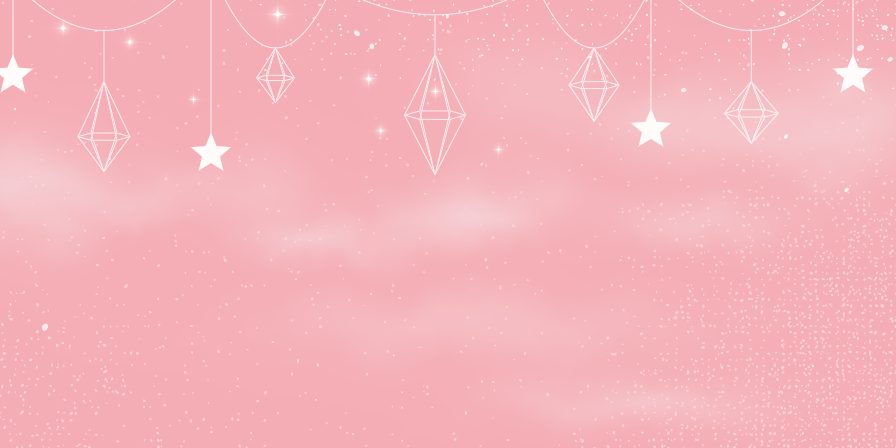
Write a Shadertoy shader that draws this background.

```glsl
// A pink sky with soft clouds, pale confetti and a garland of wire gems and stars.
// Clouds are noise-warped Gaussian blobs, confetti is a jittered grid with varying
// density, and the ornaments are distance fields hung from parabolic strings.

const vec3 SKY = vec3(0.960, 0.680, 0.708);
const vec3 CLOUD = vec3(0.960, 0.825, 0.842);
const vec3 CONFETTI = vec3(0.985, 0.835, 0.845);
const vec3 WHITE = vec3(1.0, 0.985, 0.985);
const float LINE_HALF = 0.0011;
const float STAR_RADIUS = 0.047;

// Positions are in canvas heights: x from the left, y as depth below the top.
// Blobs: centre, radii
const int BLOBS = 12;
const vec4 BLOB[BLOBS] = vec4[](
    vec4(0.05, 0.43, 0.16, 0.11), vec4(0.31, 0.44, 0.28, 0.06),
    vec4(0.61, 0.40, 0.11, 0.08), vec4(0.70, 0.54, 0.14, 0.05),
    vec4(1.08, 0.46, 0.15, 0.08), vec4(0.89, 0.49, 0.18, 0.05),
    vec4(1.17, 0.20, 0.16, 0.11), vec4(1.60, 0.28, 0.27, 0.09),
    vec4(1.90, 0.29, 0.18, 0.12), vec4(1.56, 0.50, 0.21, 0.055),
    vec4(1.05, 0.73, 0.42, 0.075), vec4(1.42, 0.89, 0.27, 0.05));
const float BLOB_OPACITY[BLOBS] = float[](
    0.75, 0.5, 0.3, 0.65, 0.75, 0.4, 0.35, 0.7, 0.6, 0.5, 0.45, 0.55);

// Gems: x, top, waist, bottom; strings: gem half width, sag, string half width
const int GEMS = 5;
const vec4 GEM[GEMS] = vec4[](
    vec4(0.232, 0.182, 0.305, 0.383), vec4(0.615, 0.107, 0.174, 0.229),
    vec4(0.971, 0.122, 0.257, 0.390), vec4(1.326, 0.107, 0.190, 0.271),
    vec4(1.677, 0.182, 0.253, 0.320));
const vec3 GEM_STRING[GEMS] = vec3[](
    vec3(0.058, 0.068, 0.159), vec3(0.042, 0.107, 0.112),
    vec3(0.068, 0.033, 0.160), vec3(0.056, 0.107, 0.112),
    vec3(0.060, 0.068, 0.161));
const vec2 STAR[4] = vec2[](
    vec2(0.029, 0.168), vec2(0.471, 0.343), vec2(1.453, 0.289), vec2(1.904, 0.168));

// Sparkles: centre, size
const int SPARKLES = 8;
const vec3 SPARKLE[SPARKLES] = vec3[](
    vec3(0.620, 0.032, 0.036), vec3(0.141, 0.063, 0.030), vec3(0.290, 0.094, 0.026),
    vec3(0.823, 0.176, 0.030), vec3(0.432, 0.222, 0.018), vec3(0.850, 0.292, 0.024),
    vec3(0.972, 0.204, 0.024), vec3(1.113, 0.334, 0.020));

float hash(vec2 p) {
    vec3 q = fract(vec3(p.xyx) * 0.1031);
    q += dot(q, q.yzx + 33.33);
    return fract((q.x + q.y) * q.z);
}

float noise(vec2 p) {
    vec2 i = floor(p), f = fract(p);
    f = f * f * (3.0 - 2.0 * f);
    return mix(mix(hash(i), hash(i + vec2(1, 0)), f.x),
               mix(hash(i + vec2(0, 1)), hash(i + vec2(1, 1)), f.x), f.y);
}

float fbm(vec2 p) {
    float sum = 0.0, weight = 0.53;
    for (int i = 0; i < 4; i++, weight *= 0.5) {
        sum += weight * noise(p);
        p = p * 2.03 + 17.0;
    }
    return sum;
}

float cover(float dist, float px) { return clamp(0.5 - dist / px, 0.0, 1.0); }

float segment(vec2 p, vec2 a, vec2 b) {
    vec2 pa = p - a, ba = b - a;
    return length(pa - ba * clamp(dot(pa, ba) / dot(ba, ba), 0.0, 1.0));
}

// Five-pointed star, point towards the top
float star(vec2 p, float radius) {
    float sector = 6.283185 / 5.0;
    float a = abs(mod(atan(p.x, -p.y) + 0.5 * sector, sector) - 0.5 * sector);
    vec2 q = length(p) * vec2(cos(a), sin(a)) - vec2(radius, 0.0);
    vec2 inner = 0.45 * radius * vec2(cos(0.5 * sector), sin(0.5 * sector));
    vec2 edge = normalize(inner - vec2(radius, 0.0));
    return dot(q, vec2(edge.y, -edge.x));
}

// Wire bipyramid on a flattened hexagonal waist
float gemWire(vec2 p, vec4 gem, float halfWidth) {
    vec2 top = gem.xy, bottom = gem.xw, centre = gem.xz;
    float d = 1e3;
    for (int k = 0; k < 6; k++) {
        vec2 angle = vec2(k, k + 1) * 1.047198;
        vec2 a = centre + halfWidth * vec2(cos(angle.x), 0.16 * sin(angle.x));
        vec2 b = centre + halfWidth * vec2(cos(angle.y), 0.16 * sin(angle.y));
        d = min(d, min(segment(p, a, b), min(segment(p, top, a), segment(p, bottom, a))));
    }
    return d;
}

// One randomly placed, turned flake per grid cell
float flakes(vec2 p, float cell, float density, float px) {
    vec2 g = p / cell, id = floor(g);
    vec2 q = fract(g) - 0.28 - 0.44 * vec2(hash(id + 3.1), hash(id + 57.7));
    float turn = 6.283 * hash(id + 91.3), size = mix(0.14, 0.27, hash(id + 23.9));
    q = mat2(cos(turn), sin(turn), -sin(turn), cos(turn)) * q * vec2(1.0, 1.4);
    return cover((length(q) - size) * cell, px) * step(hash(id), density);
}

void mainImage(out vec4 fragColor, in vec2 fragCoord) {
    float px = 1.0 / iResolution.y;
    vec2 p = vec2(fragCoord.x, iResolution.y - fragCoord.y) * px;

    // Clouds
    vec2 warped = p + 0.10 * (vec2(fbm(p * 7.0), fbm(p * 7.0 + 40.0)) - 0.5);
    float clear = 1.0;
    for (int i = 0; i < BLOBS; i++) {
        vec2 e = (warped - BLOB[i].xy) / BLOB[i].zw;
        clear *= 1.0 - BLOB_OPACITY[i] * exp(-dot(e, e));
    }
    float wisps = mix(0.7, 1.25, fbm(p * vec2(7.0, 12.0) + 9.0));
    vec3 col = mix(SKY, CLOUD, min((1.0 - clear) * wisps, 1.0));

    // Confetti: dense at lower right, looser at lower left, fine near the top
    float right = smoothstep(1.3, 2.0, p.x + 0.3 * (p.y - 0.5)) * smoothstep(0.28, 0.62, p.y);
    float left = smoothstep(0.75, 0.0, p.x) * smoothstep(0.4, 0.95, p.y);
    float top = smoothstep(0.3, 0.0, p.y) * smoothstep(0.3, 0.9, p.x);
    float corner = smoothstep(1.6, 1.95, p.x) * smoothstep(0.25, 0.0, p.y);
    float low = flakes(p, 0.015, 0.04 + 0.65 * right + 0.28 * left, px);
    low = max(low, flakes(p + 5.3, 0.012, 0.02 + 0.4 * right + 0.12 * left, px));
    col = mix(col, CONFETTI, 0.85 * low);
    float high = flakes(p + 2.7, 0.011, 0.14 * top + 0.2 * corner, px);
    high = max(high, flakes(p + 8.1, 0.033, 0.03 * top + 0.3 * corner, px));
    col = mix(col, WHITE, 0.8 * high);

    // Sparkles: a halo with a thin cross
    for (int i = 0; i < SPARKLES; i++) {
        vec2 q = abs(p - SPARKLE[i].xy) / SPARKLE[i].z;
        float rays = exp(-3.0 * (q.x + q.y) - 25.0 * min(q.x, q.y));
        float glow = 0.4 * exp(-5.0 * dot(q, q)) + rays + exp(-60.0 * dot(q, q));
        col = mix(col, WHITE, min(glow, 1.0));
    }

    // Garland strings, threads and gems
    float wire = 1e3;
    for (int i = 0; i < GEMS; i++) {
        vec3 s = GEM_STRING[i];
        float u = (p.x - GEM[i].x) / s.z, slope = 2.0 * s.y * u / s.z;
        wire = min(wire, abs(p.y - s.y * (1.0 - u * u)) / sqrt(1.0 + slope * slope));
        wire = min(wire, segment(p, vec2(GEM[i].x, s.y - 0.001), GEM[i].xy));
        wire = min(wire, gemWire(p, GEM[i], s.x));
    }

    // Hanging stars
    float solid = 1e3;
    for (int i = 0; i < 4; i++) {
        wire = min(wire, segment(p, vec2(STAR[i].x, -0.1), STAR[i] - vec2(0.0, 0.04)));
        solid = min(solid, star(p - STAR[i], STAR_RADIUS));
    }
    col = mix(col, WHITE, 0.85 * cover(wire - LINE_HALF, px));
    col = mix(col, WHITE, cover(solid, px));
    fragColor = vec4(col, 1.0);
}
```
